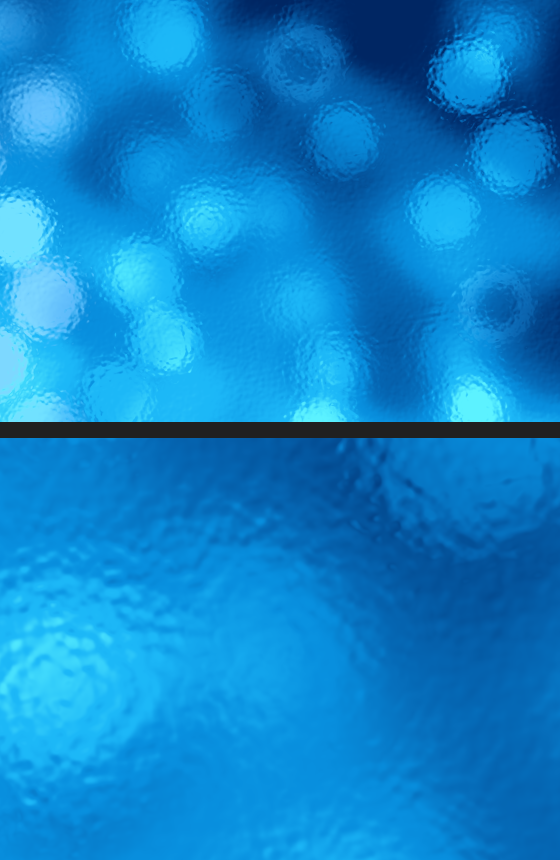
Top, the full canvas; bottom, a detail of the centre.
Give the GLSL for this background, as a WebGL 2 fragment shader.

```glsl
#version 300 es
precision highp float;
// Blue out-of-focus light discs seen through finely rippled frosted glass.

uniform vec2 u_resolution;
out vec4 fragColor;

// Integer hash of a lattice cell, 0 to 1.
float hash(vec2 cell) {
    uvec2 q = uvec2(ivec2(cell)) * uvec2(1597334673u, 3812015801u);
    uint h = (q.x ^ q.y) * 1597334673u;
    h = (h ^ (h >> 15)) * 2246822519u;
    h ^= h >> 13;
    return float(h >> 8) / 16777216.0;
}

float noise(vec2 p) {
    vec2 cell = floor(p), f = fract(p);
    f = f * f * f * (f * (f * 6.0 - 15.0) + 10.0);
    return mix(mix(hash(cell), hash(cell + vec2(1, 0)), f.x),
               mix(hash(cell + vec2(0, 1)), hash(cell + vec2(1, 1)), f.x), f.y);
}

// Height of the glass ripples: two layers turned against each other.
float ripple(vec2 p) {
    return 0.6 * noise(mat2(0.82, 0.57, -0.57, 0.82) * p * 98.0)
         + 0.4 * noise(mat2(0.98, -0.2, 0.2, 0.98) * p * 127.0 + 41.0);
}

// Light level to blue: navy, deep blue, azure, sky, bright cyan.
vec3 blueRamp(float light) {
    vec3 c = mix(vec3(0.0, 0.15, 0.39), vec3(0.02, 0.40, 0.70), smoothstep(-0.06, 0.31, light));
    c = mix(c, vec3(0.03, 0.56, 0.87), smoothstep(0.26, 0.52, light));
    c = mix(c, vec3(0.11, 0.72, 0.97), smoothstep(0.5, 0.77, light));
    return mix(c, vec3(0.36, 0.95, 1.0), smoothstep(0.78, 1.08, light));
}

void main() {
    vec2 uv = gl_FragCoord.xy / u_resolution.y;
    float aspect = u_resolution.x / u_resolution.y;

    // Refraction along the slope of the ripples
    float height = ripple(uv);
    vec2 slope = vec2(ripple(uv + vec2(0.003, 0)), ripple(uv + vec2(0, 0.003))) - height;
    vec2 p = uv + 0.10 * slope;

    // Wide blurred light, darker towards the top
    vec2 turned = mat2(0.8, 0.6, -0.6, 0.8) * uv;
    float cloud = 0.7 * noise(turned * 3.1 + 5.0) + 0.3 * noise(turned * 6.3 + 19.0);
    float light = 0.28 + 1.15 * (cloud - 0.5) - 0.36 * (uv.y - 0.5);
    float lavender = 0.0;

    // Scattered discs: sharp, blurred, hollow and lavender ones
    for (int i = 0; i < 28; i++) {
        float id = float(i);
        vec2 centre = fract(0.5 + id * vec2(0.75488, 0.56984)) * vec2(aspect + 0.1, 1.1) - 0.05;
        centre += 0.09 * (vec2(hash(vec2(id, 3)), hash(vec2(id, 8))) - 0.5);
        float radius = mix(0.084, 0.102, hash(vec2(id, 13)));
        float blur = i % 3 == 0 ? 0.08 : 0.034;
        float d = length(p - centre);
        float disc = 1.0 - smoothstep(radius - blur, radius + 0.5 * blur, d);
        float power = hash(vec2(id, 21));
        float strength = 0.17 + 0.42 * power * power;

        if (i % 15 == 4) {
            float hollow = 1.0 - smoothstep(0.03, radius, d);
            light += 0.22 * disc - 0.27 * hollow;
            lavender += 0.25 * disc * (1.0 - hollow);
        } else {
            light += strength * disc * (0.85 + 0.15 * smoothstep(radius, 0.0, d));
            if (i % 8 == 2) lavender += 0.55 * disc;
            if (i % 8 == 6) lavender += 0.35 * disc;
        }
    }

    // Faint relief on the glass surface, lit from the upper left
    light += 0.13 * dot(slope, vec2(0.7, -0.7));
    vec3 tint = mix(vec3(0.16, 0.40, 0.66), vec3(0.60, 0.76, 1.0), smoothstep(0.2, 0.85, light));
    fragColor = vec4(mix(blueRamp(light), tint, min(lavender, 0.7)), 1.0);
}
```
